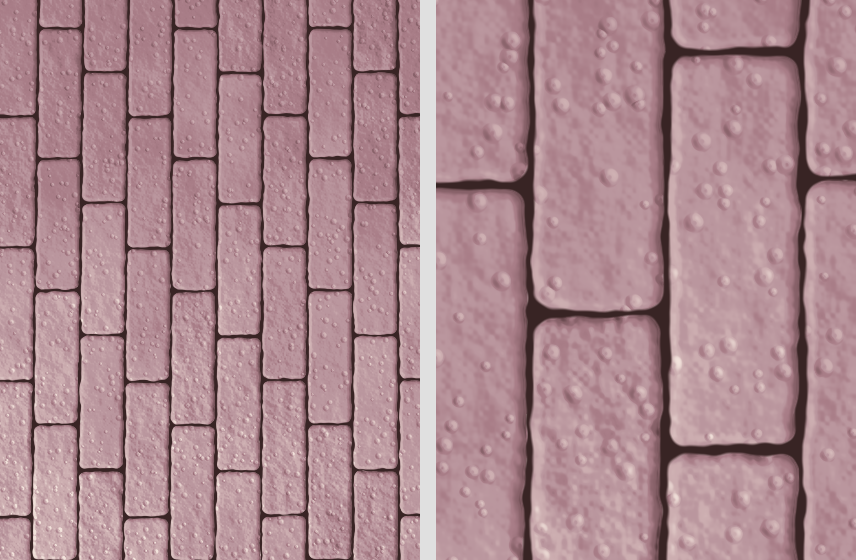
Left, the full canvas; right, a detail of the centre.
Write a WebGL 2 fragment shader that draws this texture.

```glsl
#version 300 es
precision highp float;
// Rose paving: upright bricks in ten columns, each column stepped by a third.
// Rounded boxes with chipped rims form a height field, roughened by layered
// and cellular noise; its slope toward a low left light picks the colour.

uniform vec2 u_resolution;
out vec4 outColor;

// Layout, in canvas heights
const float FIRST_EDGE_TOP = 0.069, FIRST_EDGE_BOTTOM = 0.056;
const float COLUMN_TOP = 0.0801, COLUMN_BOTTOM = 0.0820;
const float FIRST_JOINT = 0.0495, BRICK_LENGTH = 0.2305;
const float ROW_STRETCH = 0.0073, COLUMN_STEP = 0.34, STEP_JITTER = 0.02;
const float HALF_GAP = 0.0019, CORNER = 0.011;
// Relief and light
const float BEVEL_WIDTH = 0.0075, BEVEL_HEIGHT = 0.0032, CHIPPING = 0.0046;
const float SLOPE_STEP = 0.0012;
const vec2 LIGHT = vec2(-0.88, -0.47);
// Colours from shadow to highlight
const vec3 JOINT = vec3(0.22, 0.14, 0.14);
const vec3 UMBER = vec3(0.30, 0.20, 0.21);
const vec3 PLUM  = vec3(0.53, 0.38, 0.41);
const vec3 MAUVE = vec3(0.66, 0.49, 0.53);
const vec3 ROSE  = vec3(0.73, 0.59, 0.62);
const vec3 BLUSH = vec3(0.80, 0.68, 0.69);
const vec3 CREAM = vec3(0.95, 0.89, 0.86);

struct Brick { vec2 id; float inside; };

float hash(vec2 p) {
    vec3 q = fract(p.xyx * 0.1031);
    q += dot(q, q.yzx + 33.33);
    return fract((q.x + q.y) * q.z);
}

float noise(vec2 p) {
    vec2 i = floor(p), f = fract(p);
    f = f * f * (3.0 - 2.0 * f);
    return mix(mix(hash(i), hash(i + vec2(1, 0)), f.x),
               mix(hash(i + vec2(0, 1)), hash(i + vec2(1, 1)), f.x), f.y);
}

// Scattered round pits, one at most in each cell
float pits(vec2 p) {
    vec2 cell = floor(p);
    float depth = 0.0;
    for (int y = -1; y <= 1; y++)
    for (int x = -1; x <= 1; x++) {
        vec2 c = cell + vec2(x, y);
        vec2 center = c + vec2(hash(c), hash(c + 41.3));
        float size = mix(0.2, 0.48, hash(c + 17.9));
        float present = step(0.66, hash(c + 73.1));
        depth = max(depth, present * size * smoothstep(size, size * 0.2, length(p - center)));
    }
    return depth;
}

// Brick under p, with the distance inward from its chipped rim
Brick brickAt(vec2 p) {
    float width = mix(COLUMN_BOTTOM, COLUMN_TOP, p.y);
    float across = (p.x - mix(FIRST_EDGE_BOTTOM, FIRST_EDGE_TOP, p.y)) / width;
    float column = floor(across);
    float down = (1.0 - p.y - FIRST_JOINT) / BRICK_LENGTH;
    down -= ROW_STRETCH * down * down + COLUMN_STEP * mod(column, 3.0);
    down += STEP_JITTER * (hash(vec2(column, 5.0)) - 0.5);
    vec2 id = vec2(column, floor(down)) + 20.0;
    vec2 size = vec2(width, BRICK_LENGTH * 1.02);
    vec2 local = (vec2(fract(across), fract(down)) - 0.5) * size;
    vec2 q = abs(local) - size * 0.5 + HALF_GAP + CORNER;
    float box = length(max(q, 0.0)) + min(max(q.x, q.y), 0.0) - CORNER;
    vec2 s = p + id * 1.37;
    float chip = 0.65 * noise(s * 58.0) + 0.35 * noise(s * 135.0);
    return Brick(id, -box - CHIPPING * (chip - 0.42));
}

float height(vec2 p) {
    Brick b = brickAt(p);
    float rim = 1.0 - clamp(b.inside / BEVEL_WIDTH, 0.0, 1.0);
    vec2 s = p + b.id * 1.37;
    float rough = mix(0.3, 1.15, pow(hash(b.id), 1.6)) + 0.2 * (1.0 - p.y);
    float grain = 0.0042 * noise(s * vec2(70.0, 52.0))
                + 0.0020 * noise(s * 150.0 + 9.0) + 0.0008 * noise(s * 310.0);
    return BEVEL_HEIGHT * (1.0 - rim * rim) + 0.6 * rough * grain - 0.0042 * pits(s * 72.0);
}

vec3 ramp(float tone) {
    vec3 c = mix(UMBER, PLUM, smoothstep(0.0, 0.30, tone));
    c = mix(c, MAUVE, smoothstep(0.30, 0.48, tone));
    c = mix(c, ROSE, smoothstep(0.48, 0.63, tone));
    c = mix(c, BLUSH, smoothstep(0.63, 0.78, tone));
    return mix(c, CREAM, smoothstep(0.78, 1.05, tone));
}

void main() {
    vec2 p = gl_FragCoord.xy / u_resolution.y;
    Brick brick = brickAt(p);

    // Slope toward the light
    float h = height(p);
    vec2 slope = vec2(height(p + vec2(SLOPE_STEP, 0.0)) - h,
                      height(p + vec2(0.0, SLOPE_STEP)) - h) / SLOPE_STEP;
    float lit = dot(slope, -LIGHT);
    lit = lit / (1.0 + 0.7 * abs(lit));

    // Tone: darker at the top, glowing at the lower left
    float tone = mix(0.64, 0.50, smoothstep(0.25, 1.0, p.y));
    tone += 0.10 * exp(-7.0 * dot(p, p));
    tone += 0.07 * (hash(brick.id + 3.0) - 0.5) + 0.12 * (noise(p * 15.0 + brick.id) - 0.5);
    tone += lit * mix(0.70, 0.42, p.y);
    tone -= 0.14 * (1.0 - smoothstep(0.0, 0.004, brick.inside));

    // Dark joints
    float soft = max(0.0011, 0.7 / u_resolution.y);
    vec3 color = mix(JOINT, ramp(tone), smoothstep(-soft, soft, brick.inside));
    outColor = vec4(color, 1.0);
}
```
